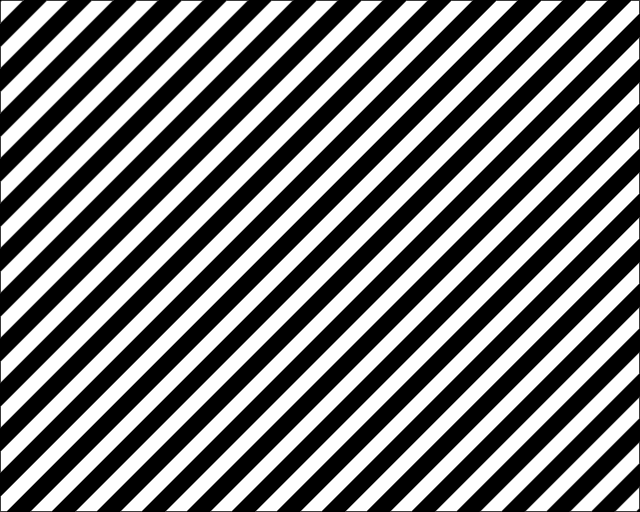
A WebGL 1 fragment shader for this pattern:

```glsl
precision highp float;
// Black and white diagonal stripes rising at 45 degrees to the right, inside a
// hairline black frame. Stripes repeat along x - y, measured from the top left
// corner; their edges are smoothed with a signed distance. Unit: canvas height.

uniform vec2 u_resolution;

const vec3 INK = vec3(0.0);
const vec3 PAPER = vec3(1.0);
const float PERIOD = 0.08782;       // stripe spacing along a canvas edge
const float INK_SHARE = 0.533;      // black part of each period
const float FIRST_CENTER = 0.0694;  // centre of the first black stripe
const float FRAME_WIDTH = 0.0015;

// Coverage of a pixel by the region where the distance is negative.
float coverage(float dist, float pixel) {
  return clamp(0.5 - dist / pixel, 0.0, 1.0);
}

// Signed distance to the nearest black stripe.
float stripeDistance(vec2 fromTopLeft) {
  float along = fromTopLeft.x + fromTopLeft.y - FIRST_CENTER;
  float offset = abs(fract(along / PERIOD + 0.5) - 0.5) * PERIOD;
  return (offset - 0.5 * INK_SHARE * PERIOD) * inversesqrt(2.0);
}

// Signed distance to the frame along the canvas border.
float frameDistance(vec2 p, vec2 size) {
  vec2 inset = min(p, size - p);
  return min(inset.x, inset.y) - FRAME_WIDTH;
}

void main() {
  float pixel = 1.0 / u_resolution.y;
  vec2 size = u_resolution * pixel;
  vec2 p = gl_FragCoord.xy * pixel;

  float stripes = coverage(stripeDistance(vec2(p.x, size.y - p.y)), pixel * 1.2);
  float frame = coverage(frameDistance(p, size), pixel);

  gl_FragColor = vec4(mix(PAPER, INK, max(stripes, frame)), 1.0);
}
```
